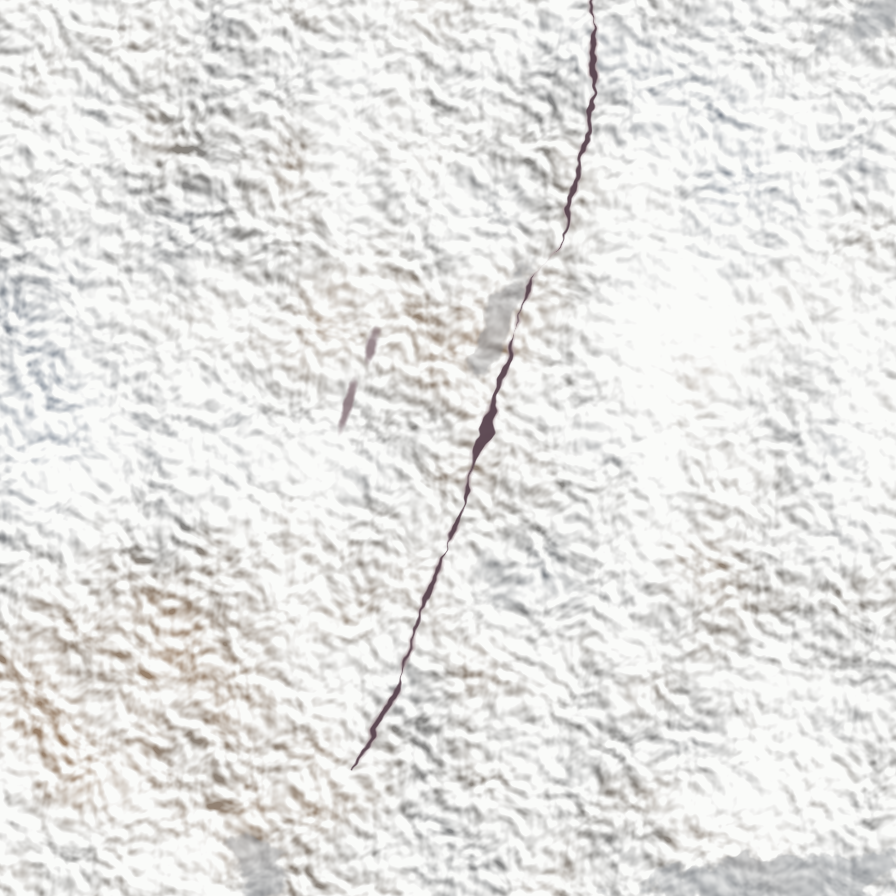
Reproduce this texture procedurally as a Shadertoy shader.

```glsl
const vec3 SUNLIT = vec3(0.982, 0.983, 0.978);
const vec3 COOL_LOSS = vec3(1.08, 1.00, 0.88);
const vec3 NEUTRAL_LOSS = vec3(0.98, 1.00, 1.02);
const vec3 WARM_LOSS = vec3(0.80, 1.05, 1.26);
const vec3 CRACK_DARK = vec3(0.35, 0.27, 0.31);
const vec3 CRACK_RIM = vec3(0.68, 0.61, 0.62);

float hash(vec2 cell) {
    vec3 h = fract(cell.xyx * 0.1031);
    h += dot(h, h.yzx + 33.33);
    return fract((h.x + h.y) * h.z);
}

float corner(vec2 cell, vec2 offset) {
    float angle = 6.28318 * hash(cell);
    return dot(vec2(cos(angle), sin(angle)), offset);
}

float gradientNoise(vec2 p) {
    vec2 i = floor(p), f = fract(p), e = vec2(1.0, 0.0);
    vec2 u = f * f * f * (f * (f * 6.0 - 15.0) + 10.0);
    float low = mix(corner(i, f), corner(i + e, f - e), u.x);
    float high = mix(corner(i + e.yx, f - e.yx), corner(i + 1.0, f - 1.0), u.x);
    return mix(low, high, u.y);
}

float fbm(vec2 p, int octaves) {
    float sum = 0.0, gain = 1.0;
    for (int k = 0; k < octaves; k++) {
        sum += gain * gradientNoise(p);
        p = mat2(1.6, 1.2, -1.2, 1.6) * p + 17.3;
        gain *= 0.5;
    }
    return sum;
}

vec2 rotate(vec2 p, float angle) {
    float c = cos(angle), s = sin(angle);
    return vec2(c * p.x + s * p.y, c * p.y - s * p.x);
}

// Chipped stone surface with small blocky grains
float rockHeight(vec2 p) {
    vec2 q = p + 0.010 * vec2(gradientNoise(p * 19.0), gradientNoise(p * 19.0 + 40.0));
    q = rotate(q, -0.35);
    return gradientNoise(q * vec2(46.0, 56.0))
         + 0.65 * gradientNoise(q * vec2(84.0, 98.0) + 9.0)
         + 0.25 * gradientNoise(q * 170.0)
         + 0.8 * gradientNoise(q * 18.0 + 5.0);
}

float relief(vec2 p, vec2 light, float reach) {
    return rockHeight(p - light * reach) - rockHeight(p + light * reach);
}

float glow(vec2 p, vec2 centre, vec2 radius) {
    vec2 d = (p - centre) / radius;
    return exp(-dot(d, d));
}

// Ragged ellipse of shade
float patchMask(vec2 p, vec2 centre, vec2 radius, float angle, float softness) {
    float ragged = 0.9 * fbm(p * 26.0, 4);
    float d = length(rotate(p - centre, angle) / radius) - 1.0 + ragged;
    return 1.0 - smoothstep(-softness, softness, d);
}

float segmentDistance(vec2 p, vec2 a, vec2 b) {
    vec2 ab = b - a;
    return length(p - a - ab * clamp(dot(p - a, ab) / dot(ab, ab), 0.0, 1.0));
}

float crackDistance(vec2 p) {
    vec2 path[11] = vec2[11](
        vec2(0.664, 1.02), vec2(0.660, 0.883), vec2(0.634, 0.766), vec2(0.628, 0.724),
        vec2(0.594, 0.690), vec2(0.570, 0.609), vec2(0.536, 0.505), vec2(0.508, 0.408),
        vec2(0.466, 0.303), vec2(0.443, 0.232), vec2(0.395, 0.141));
    p.x += 0.007 * fbm(vec2(p.y * 26.0, 3.7), 3) + 0.0025 * gradientNoise(p * 110.0);
    float d = 1.0;
    for (int k = 0; k < 10; k++) d = min(d, segmentDistance(p, path[k], path[k + 1]));
    return d;
}

float crackWidth(float y) {
    float width = 0.0019 + 0.0036 * fbm(vec2(y * 32.0, 8.4), 2);
    width += 0.0042 * exp(-pow((y - 0.515) / 0.022, 2.0));
    width -= 0.0050 * exp(-pow((y - 0.708) / 0.014, 2.0));
    return width * smoothstep(0.13, 0.17, y);
}

void mainImage(out vec4 fragColor, in vec2 fragCoord) {
    vec2 p = fragCoord / iResolution.y;
    float soft = max(0.0013, 0.7 / iResolution.y);

    // Broad weathering and bleached areas
    float broad = fbm(p * vec2(7.5, 5.0) + 2.0, 5);
    float bleach = glow(p, vec2(0.83, 0.63), vec2(0.19, 0.13))
                 + 0.6 * glow(p, vec2(0.17, 0.66), vec2(0.12, 0.06))
                 + 0.6 * glow(p, vec2(0.39, 0.85), vec2(0.035, 0.18))
                 + 0.5 * glow(p, vec2(0.30, 0.49), vec2(0.12, 0.04));
    float streak = abs(p.y - 0.23 - 0.9 * pow(max(0.94 - p.x, 0.0), 2.0) + 0.02 * broad);
    bleach += 0.7 * (1.0 - smoothstep(0.005, 0.03, streak)) * smoothstep(0.62, 0.74, p.x);
    float grime = glow(p, vec2(0.29, 0.85), vec2(0.09, 0.12))
                + glow(p, vec2(0.21, 0.20), vec2(0.06, 0.14))
                + 0.7 * glow(p, vec2(0.58, 0.24), vec2(0.12, 0.08))
                + 0.7 * glow(p, vec2(0.03, 0.58), vec2(0.08, 0.10));

    // Overexposed side light on the grains
    float grain = relief(p, vec2(0.50, 0.87), 0.0040);
    float contrast = clamp(0.25 + 0.10 * broad - 0.13 * bleach + 0.04 * grime, 0.07, 0.36);
    float shade = 0.058 + contrast * grain + 0.14 * broad - 0.08 * bleach + 0.06 * grime;

    // Shadows below small ledges
    float ledge = patchMask(p, vec2(0.555, 0.64), vec2(0.060, 0.015), 1.15, 0.25);
    ledge = max(ledge, patchMask(p, vec2(0.87, 0.01), vec2(0.15, 0.038), 0.12, 0.18));
    ledge = max(ledge, patchMask(p, vec2(0.98, 0.985), vec2(0.065, 0.022), 0.35, 0.25));
    ledge = max(ledge, patchMask(p, vec2(0.29, 0.03), vec2(0.028, 0.035), 0.3, 0.25));
    ledge = max(ledge, 0.7 * patchMask(p, vec2(0.555, 0.36), vec2(0.032, 0.018), 1.7, 0.6));
    shade = mix(shade, 0.22 + 0.10 * grain, 0.85 * ledge);

    // Rusty and bluish tints
    float warmth = 0.8 * glow(p, vec2(0.16, 0.22), vec2(0.20, 0.18))
                 + 0.5 * glow(p, vec2(0.52, 0.60), vec2(0.10, 0.10))
                 - 0.9 * glow(p, vec2(0.03, 0.55), vec2(0.16, 0.18))
                 - 0.6 * glow(p, vec2(0.82, 0.83), vec2(0.20, 0.16))
                 + 0.7 * fbm(p * 7.0 + 31.0, 3);
    vec3 loss = mix(NEUTRAL_LOSS, WARM_LOSS, clamp(warmth, 0.0, 1.0));
    loss = mix(loss, COOL_LOSS, clamp(max(-warmth, 0.5 * ledge), 0.0, 1.0));
    shade = max(shade + 0.02 * max(warmth, 0.0), 0.0);
    vec3 color = SUNLIT - loss * min(shade * (1.0 + 0.9 * shade), 0.46);

    // Long broken crack and two small pits
    float d = crackDistance(p), width = crackWidth(p.y);
    float rim = 1.0 - smoothstep(width, width + 0.004, d);
    rim *= smoothstep(-0.35, 0.35, gradientNoise(p * 40.0)) * smoothstep(0.13, 0.16, p.y);
    color = mix(color, CRACK_RIM, 0.75 * rim);
    color = mix(color, CRACK_DARK, 0.95 * (1.0 - smoothstep(width - soft, width + soft, d)));
    float pits = max(patchMask(p, vec2(0.414, 0.612), vec2(0.016, 0.006), 1.3, 0.45),
                     patchMask(p, vec2(0.388, 0.548), vec2(0.024, 0.005), 1.3, 0.45));
    color = mix(color, mix(CRACK_DARK, CRACK_RIM, 0.55), 0.85 * pits);
    fragColor = vec4(color, 1.0);
}
```
